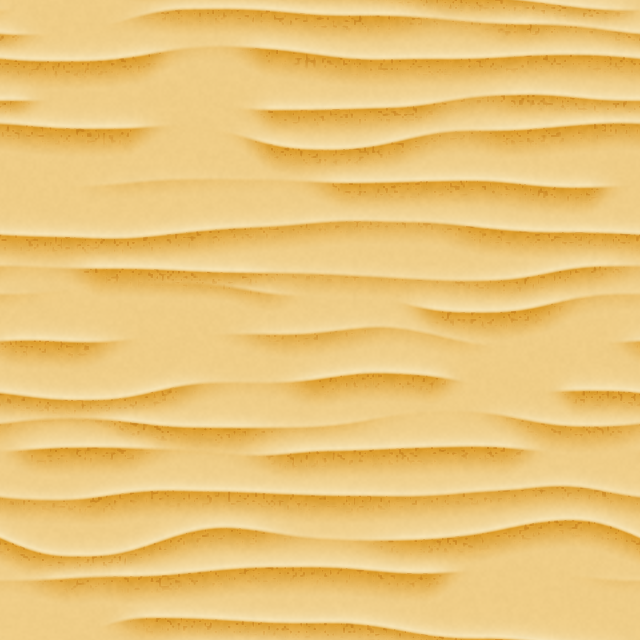
This texture is drawn by a WebGL 1 fragment shader. Its source:

```glsl
precision highp float;
uniform vec2 u_resolution;

const vec3 SAND = vec3(0.937, 0.802, 0.525);
const vec3 CREST_LIGHT = vec3(0.963, 0.885, 0.695);
const vec3 SHADOW = vec3(0.865, 0.605, 0.145);
const vec3 DARK_GRAIN = vec3(0.74, 0.46, 0.08);

const float ROWS = 16.0;          // ridges from bottom to top, even
const float SWELL = 0.066;        // height of bends shared by neighbours
const float WANDER = 0.020;       // height of bends of a single ridge
const float JITTER = 0.024;       // uneven spacing of the ridges
const float GLOW = 0.011;         // reach of light above a crest
const float EDGE = 0.0075;        // softness of the crest line
const float SHORT_SHADE = 0.022;  // shadow depth at a ridge's ends
const float LONG_SHADE = 0.050;   // shadow depth at its middle
const float SHADE_GAIN = 1.15;
const float GRAINS = 240.0;       // grains across the canvas
const float GRAIN_TINT = 0.022;

float hash(vec2 p) {
  vec3 q = fract(vec3(p.xyx) * 0.1031);
  q += dot(q, q.yzx + 33.33);
  return fract((q.x + q.y) * q.z);
}

// Value noise that wraps after the given number of cells
float noise(vec2 p, vec2 period) {
  vec2 cell = floor(p);
  vec2 f = p - cell;
  f = f * f * f * (f * (f * 6.0 - 15.0) + 10.0);
  vec2 a = mod(cell, period);
  vec2 b = mod(cell + 1.0, period);
  return mix(mix(hash(a), hash(vec2(b.x, a.y)), f.x),
             mix(hash(vec2(a.x, b.y)), hash(b), f.x), f.y);
}

// Height of the crest line of one row
float crestHeight(float x, float row) {
  float id = mod(row, ROWS);
  float swell = noise(vec2(x * 4.0 + id * 0.25, id * 0.5), vec2(4.0, ROWS * 0.5));
  float shift = hash(vec2(id, 71.0));
  float wander = noise(vec2(x * 5.0 + shift, id + 30.0), vec2(5.0, 64.0));
  return (row + 0.5) / ROWS + SWELL * (swell - 0.5)
       + WANDER * (wander - 0.5) + JITTER * (shift - 0.5);
}

// Ridges swell and die out along their length
float ridgeStrength(float x, float row) {
  float id = mod(row, ROWS);
  float shift = hash(vec2(id, 19.0));
  float n = noise(vec2(x * 5.0 + shift, id + 90.0), vec2(5.0, 128.0));
  return smoothstep(0.12, 0.58, n);
}

void main() {
  vec2 uv = gl_FragCoord.xy / u_resolution;
  float nearest = floor(uv.y * ROWS);
  float shade = 0.0;
  float light = 0.0;
  float upper = crestHeight(uv.x, nearest + 4.0);

  // Ridges from back to front; each covers the shadow of the one above
  for (int i = 0; i < 6; i++) {
    float row = nearest + 3.0 - float(i);
    float crest = crestHeight(uv.x, row);
    float strength = ridgeStrength(uv.x, row)
                   * smoothstep(0.014, 0.040, upper - crest);
    upper = crest;

    float below = crest - uv.y;
    float cover = smoothstep(0.0, EDGE, below);
    float depth = mix(SHORT_SHADE, LONG_SHADE, strength);
    float fade = pow(clamp(1.0 - below / depth, 0.0, 1.0), 1.2);
    float glow = strength * exp(min(below, 0.0) / GLOW) * (1.0 - cover);

    shade = mix(shade, min(fade * SHADE_GAIN, 1.0), strength * cover);
    shade *= 1.0 - glow;
    light = max(light * (1.0 - strength * cover), glow);
  }

  // Fine grain everywhere, dark specks in the shadows
  float grain = noise(uv * GRAINS, vec2(GRAINS));
  float mottle = noise(uv * GRAINS * 0.5 + 0.5, vec2(GRAINS * 0.5));
  float speck = smoothstep(0.66, 0.95, grain) * smoothstep(0.2, 0.9, shade);

  vec3 color = mix(SAND, SHADOW, shade);
  color = mix(color, CREST_LIGHT, light);
  color = mix(color, DARK_GRAIN, speck * 0.6);
  color += GRAIN_TINT * (grain + mottle - 1.0) * (0.5 + shade);
  gl_FragColor = vec4(color, 1.0);
}
```
